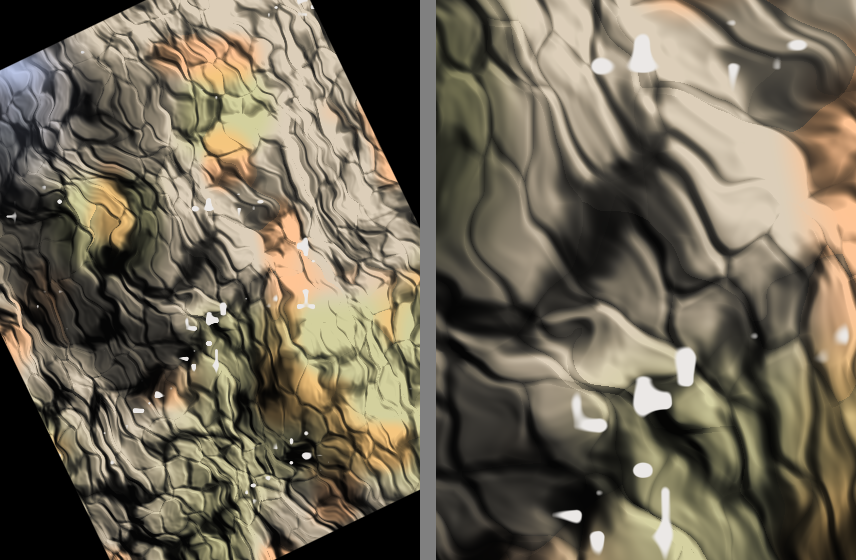
Left, the full canvas; right, a detail of the centre.
This texture is drawn by a Shadertoy shader. Its source:

```glsl
// Weathered tree bark: flaky plates and dark fissures on a tilted panel over black.

const vec3 BLACK = vec3(0.02, 0.02, 0.02);
const vec3 UMBER = vec3(0.24, 0.23, 0.21);
const vec3 OLIVE = vec3(0.45, 0.42, 0.36);
const vec3 TAN = vec3(0.64, 0.59, 0.51);
const vec3 PALE = vec3(0.82, 0.77, 0.69);
const vec3 HAZE = vec3(0.41, 0.43, 0.51);
const vec3 SKY = vec3(0.76, 0.81, 0.95);
const vec3 RUST_TINT = vec3(1.16, 0.95, 0.80);
const vec3 MOSS_TINT = vec3(0.96, 1.01, 0.85);

const vec2 PANEL_CENTRE = vec2(0.375, 0.5);
const vec2 PANEL_HALF = vec2(0.378, 0.5);
const float PANEL_TILT = 0.449;
const vec2 GRAIN = vec2(0.545, -0.839);      // direction of the fissures
const vec2 BIG_PLATES = vec2(12.0, 6.5);     // cells across and along the grain
const vec2 SMALL_PLATES = vec2(32.0, 15.0);
const vec2 FIBRES = vec2(36.0, 15.0);
const vec2 LIGHT_STEP = vec2(0.0035, 0.0035);
const float RELIEF = 0.75;
const float SHADE_TONE = 0.48;
const float SUN_TONE = 0.72;

float hash(vec2 c) {
    return fract(sin(dot(c, vec2(127.1, 311.7))) * 43758.5453);
}

float noise(vec2 c) {
    vec2 i = floor(c), f = fract(c);
    f = f * f * (3.0 - 2.0 * f);
    float low = mix(hash(i), hash(i + vec2(1, 0)), f.x);
    float high = mix(hash(i + vec2(0, 1)), hash(i + vec2(1, 1)), f.x);
    return mix(low, high, f.y);
}

float fbm(vec2 c) {
    float sum = 0.0, amp = 0.52;
    for (int i = 0; i < 4; i++) {
        sum += amp * noise(c);
        c = mat2(1.6, 0.9, -0.9, 1.6) * c + 17.3;
        amp *= 0.52;
    }
    return sum;
}

// Cellular plates: x = distance to the border, y = random value of the plate
vec2 plates(vec2 c) {
    vec2 cell = floor(c);
    float first = 9.0, second = 9.0, id = 0.0;
    for (int y = -1; y <= 1; y++)
    for (int x = -1; x <= 1; x++) {
        vec2 n = cell + vec2(x, y);
        vec2 site = n + 0.1 + 0.8 * vec2(hash(n), hash(n + 53.7));
        float d = length(site - c);
        if (d < first) { second = first; first = d; id = hash(n + 91.3); }
        else second = min(second, d);
    }
    return vec2(second - first, id);
}

// Height of the bark; detail = fissure openness, roughness, plate value
float barkHeight(vec2 p, float sun, out vec3 detail) {
    vec2 g = vec2(dot(p, vec2(-GRAIN.y, GRAIN.x)), dot(p, GRAIN));
    g += 0.07 * (vec2(noise(p * 8.0), noise(p * 8.0 + 40.0)) - 0.5);
    g += 0.018 * (vec2(noise(p * 38.0 + 7.0), noise(p * 38.0 + 80.0)) - 0.5);
    float rough = fbm(g * FIBRES);
    vec2 big = plates(g * BIG_PLATES), small = plates(g * SMALL_PLATES);
    float bigTop = smoothstep(0.0, 0.26, big.x + 0.5 * (rough - 0.42));
    float smallTop = smoothstep(0.0, 0.32, small.x + 0.7 * (rough - 0.38));
    float hollow = smoothstep(0.22, 0.5, noise(g * vec2(13.0, 5.0) + 5.0));
    float open = mix(0.12, 1.0, mix(bigTop, 1.0, 0.6 * sun));
    open *= mix(mix(0.45, 0.6, sun), 1.0, smallTop);
    open *= mix(mix(0.4, 0.95, sun), 1.0, hollow);
    detail = vec3(open, rough, 0.6 * big.y + 0.4 * small.y);
    return bigTop * (0.4 + 0.6 * big.y) * mix(0.8, 0.3, sun)
         + smallTop * (0.2 + 0.4 * small.y) + 1.1 * rough;
}

vec3 barkRamp(float t) {
    vec3 c = mix(BLACK, UMBER, clamp((t - 0.02) / 0.21, 0.0, 1.0));
    c = mix(c, OLIVE, clamp((t - 0.23) / 0.19, 0.0, 1.0));
    c = mix(c, TAN, clamp((t - 0.42) / 0.17, 0.0, 1.0));
    return mix(c, PALE * 1.05, clamp((t - 0.59) / 0.22, 0.0, 1.0));
}

void mainImage(out vec4 fragColor, in vec2 fragCoord) {
    vec2 p = fragCoord / iResolution.y;

    // Sunlit upper right, shaded lower left
    float side = dot(p, vec2(0.828, 0.561)) - 0.6 + 0.14 * (noise(p * 6.0) - 0.5);
    float sun = smoothstep(-0.1, 0.13, side);

    // Relief lit from the upper right
    vec3 detail, unused;
    float height = barkHeight(p, sun, detail);
    float slope = height - barkHeight(p + LIGHT_STEP, sun, unused);
    float tone = mix(SHADE_TONE, SUN_TONE, sun) + 0.75 * (detail.y - 0.46);
    tone += 0.28 * (detail.z - 0.5) + clamp(RELIEF * slope, -0.28, 0.24);
    vec3 color = barkRamp(tone * detail.x);

    // Patches of rust and moss, pale lichen flecks
    float rust = smoothstep(0.52, 0.8, noise(p * 10.0 + 21.0) + 0.25 * (detail.z - 0.5));
    color *= mix(vec3(1.0), RUST_TINT, rust);
    color *= mix(vec3(1.0), MOSS_TINT, smoothstep(0.45, 0.75, noise(p * 5.0 + 63.0)));
    float fleck = noise(p * 75.0 + 11.0) * noise(p * 11.0 + 31.0);
    color = mix(color, vec3(0.92, 0.91, 0.9), smoothstep(0.68, 0.76, fleck));

    // Bluish haze and a glimpse of sky in the upper left corner
    float corner = length((p - vec2(0.0, 0.84)) * vec2(1.0, 0.75));
    float haze = 1.0 - smoothstep(0.02, 0.2, corner);
    color = mix(color, HAZE * (0.35 + 1.2 * tone * detail.x), 0.85 * haze);
    float sky = 1.0 - smoothstep(0.0, 0.07, length((p - vec2(0.02, 0.875)) * vec2(0.7, 1.2)));
    color = mix(color, SKY, 0.8 * sky);

    // Tilted panel on black
    float c = cos(PANEL_TILT), s = sin(PANEL_TILT);
    vec2 q = abs(mat2(c, -s, s, c) * (p - PANEL_CENTRE)) - PANEL_HALF;
    float panel = 1.0 - smoothstep(-0.0015, 0.0015, max(q.x, q.y));
    fragColor = vec4(color * panel, 1.0);
}
```
